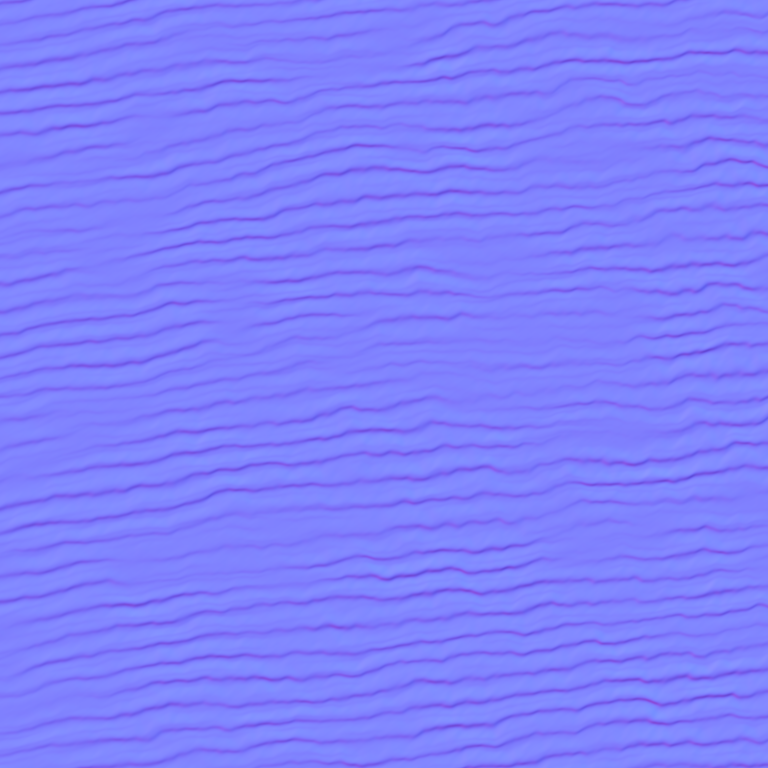
Give the GLSL for this texture map, as a Shadertoy shader.

```glsl
const float TAU = 6.2831853;
const float RIPPLES = 33.0;   // main ripples per canvas height

vec3 hash3(vec2 cell, float seed) {
    vec3 q = fract(vec3(cell.xyx + seed) * vec3(0.1031, 0.1030, 0.0973));
    q += dot(q, q.yxz + 33.33);
    return fract((q.xxy + q.yzz) * q.zyx);
}

// Layered sines, each octave turned and bent by its own cross wave
float layeredSines(vec2 p, float seed) {
    float sum = 0.0, amp = 0.5;
    vec2 q = p + seed;
    for (int i = 0; i < 4; i++) {
        sum += amp * sin(q.x + 1.6 * sin(q.y + 0.4 * q.x));
        q = mat2(0.88, 0.47, -0.47, 0.88) * q * 1.73 + 2.7;
        amp *= 0.6;
    }
    return sum;
}

// Bends the ripple lines: steeper on the left, more wavy on the right
vec2 windWarp(vec2 p) {
    float lean = -0.17 * p.x + 0.05 * p.x * p.x;
    float wave = layeredSines(p * vec2(38.0, 34.0), 1.3);
    float drift = layeredSines(p * vec2(9.0, 7.0), 8.1);
    return vec2(p.x, p.y + lean + mix(0.0032, 0.0062, p.x) * wave + 0.008 * drift);
}

// Cellular wave trains: every cell has its own phase and tilt,
// so that ripples fork and end where neighbours disagree
float rippleHeight(vec2 p, float count, vec2 cellSize, float skew, float seed) {
    vec2 grid = p / cellSize, base = floor(grid);
    vec2 wave = vec2(0.0);
    float total = 0.0;
    for (int j = -1; j <= 1; j++)
    for (int i = -1; i <= 1; i++) {
        vec2 cell = base + vec2(i, j);
        vec3 rnd = hash3(cell, seed);
        vec2 offset = grid - cell - mix(vec2(0.2), vec2(0.8), rnd.xy);
        float weight = max(1.0 - dot(offset, offset) / 1.44, 0.0);
        weight *= weight;
        float tilt = (fract(rnd.x * 7.0 + rnd.z * 3.0) - 0.5) * 3.6;
        float phase = TAU * count * p.y + (rnd.z - 0.5) * 4.6 + tilt * offset.x;
        wave += weight * vec2(cos(phase), sin(phase));
        total += weight;
    }
    float size = length(wave);
    vec2 dir = wave / max(size, 1e-4);
    float strength = smoothstep(0.0, 0.9, size / total);
    return strength * atan(skew * dir.y, 1.0 - skew * dir.x);
}

float sandHeight(vec2 p) {
    vec2 q = windWarp(p);
    float main = rippleHeight(q, RIPPLES, vec2(0.17, 0.065), 0.53, 3.0);
    float fine = rippleHeight(q + 5.0, RIPPLES * 1.7, vec2(0.08, 0.035), 0.35, 41.0);
    float patches = 0.85 + 0.3 * layeredSines(p * vec2(17.0, 23.0), 4.6);
    float grain = layeredSines(p * vec2(70.0, 110.0), 6.2);
    return main * patches + 0.19 * fine + 0.035 * grain;
}

// Slope relative to the main ripple frequency
vec2 sandSlope(vec2 p, float stepSize) {
    vec2 e = vec2(stepSize, 0.0);
    vec2 rise = vec2(sandHeight(p + e.xy) - sandHeight(p - e.xy),
                     sandHeight(p + e.yx) - sandHeight(p - e.yx));
    return rise / (2.0 * stepSize * TAU * RIPPLES);
}

// Encodes the slope as a tangent space colour
vec3 normalColour(vec2 slope) {
    float green = 0.503 - 0.145 * slope.y;
    float red = 0.499 + 0.13 * slope.x + 0.2 * (green - 0.5);
    float shade = max(0.55 - green, 0.0);
    float blue = 1.0 - 2.3 * shade * shade;
    return vec3(red, green, blue);
}

void mainImage(out vec4 fragColor, in vec2 fragCoord) {
    vec2 p = fragCoord / iResolution.y;
    vec3 colour = normalColour(sandSlope(p, 0.0012));
    fragColor = vec4(clamp(colour, 0.0, 1.0), 1.0);
}
```
